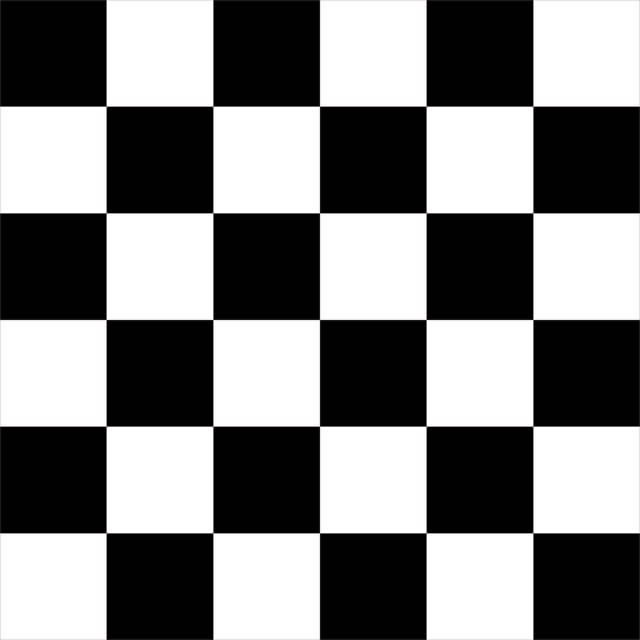
A three.js fragment shader for this pattern:

```glsl
// Checkerboard of six by six plain squares, black and white, white at lower left.
// Each axis is a square wave with narrow ramps; their product picks the colour,
// and the ramp between the two runs through a grey and a faintly rosy tone.

varying vec2 vUv;

// Square wave from -1 to 1, positive in even cells, with ramps of the given width
vec2 squareWave(vec2 cells, float rampWidth) {
  vec2 edgeDistance = 0.5 - abs(mod(cells + 0.5, 2.0) - 1.0);
  return clamp(2.0 * edgeDistance / rampWidth, -1.0, 1.0);
}

// Black to white by way of the two edge tones
vec3 edgeRamp(float whiteness) {
  vec3 grey = vec3(0.40, 0.39, 0.39);
  vec3 rose = vec3(0.69, 0.61, 0.61);
  float t = whiteness * 3.0;
  vec3 color = mix(vec3(0.0), grey, clamp(t, 0.0, 1.0));
  color = mix(color, rose, clamp(t - 1.0, 0.0, 1.0));
  return mix(color, vec3(1.0), clamp(t - 2.0, 0.0, 1.0));
}

void main() {
  // Six squares each way; the soft edge is 1/512 of the canvas wide
  vec2 wave = squareWave(vUv * 6.0, 6.0 / 512.0);
  float whiteness = 0.5 + 0.5 * wave.x * wave.y;
  gl_FragColor = vec4(edgeRamp(whiteness), 1.0);
}
```
